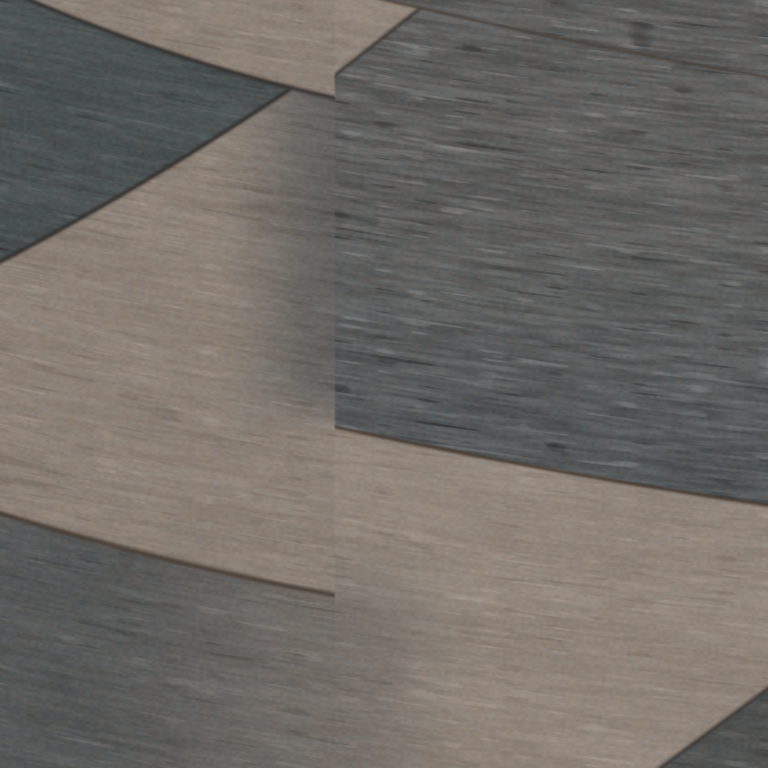
Give the GLSL for this texture, as a WebGL 1 fragment shader.

```glsl
precision highp float;
uniform vec2 u_resolution;

float hash(vec2 p) {
  vec3 q = fract(vec3(p.xyx) * 0.1031);
  q += dot(q, q.yzx + 33.33);
  return fract((q.x + q.y) * q.z);
}

float noise(vec2 p) {
  vec2 i = floor(p), f = fract(p);
  f = f * f * (3.0 - 2.0 * f);
  return mix(mix(hash(i), hash(i + vec2(1.0, 0.0)), f.x),
             mix(hash(i + vec2(0.0, 1.0)), hash(i + vec2(1.0, 1.0)), f.x), f.y);
}

// Signed height below a parabolic seam, with y pointing down
float below(vec2 p, float a, float b, float c) {
  return p.y - (a + p.x * (b + c * p.x));
}

float cover(float d) {
  return smoothstep(-0.002, 0.002, d);
}

float groove(float d, float width) {
  return exp(-d * d / (width * width));
}

void main() {
  vec2 p = gl_FragCoord.xy / u_resolution;
  p.y = 1.0 - p.y;
  vec3 tan0 = vec3(0.565, 0.52, 0.48);
  vec3 slate = mix(vec3(0.37, 0.37, 0.365), vec3(0.33, 0.345, 0.35),
                   smoothstep(0.25, 0.65, p.y));

  // Seams between boards
  float topSeam = below(p, -0.0169, 0.443, -0.256);
  float leftDiagonal = below(p, 0.341, -0.52, -0.2);
  float lowerSeam = below(p, 0.668, 0.306, -0.14);
  float rightSeam = below(p, 0.4505, 0.269, -0.062);
  float upperSeam = below(p, -0.131, 0.2917, -0.0603);
  float upperDiagonal = below(p, 0.4404, -0.786, 0.0);
  float cornerDiagonal = below(p, 1.633, -0.737, 0.0);

  // Left boards, fading toward the vertical joint
  float joint = smoothstep(0.27, 0.44, p.x);
  float band = cover(topSeam) * (1.0 - smoothstep(0.49, 0.58, p.y));
  vec3 worn = vec3(0.455, 0.432, 0.412);
  vec3 left = mix(tan0 * 0.965, vec3(0.385, 0.38, 0.37), joint * band);
  float triangle = cover(topSeam) * (1.0 - cover(leftDiagonal));
  left = mix(left, vec3(0.295, 0.318, 0.322), triangle);
  vec3 lowerLeft = mix(vec3(0.335, 0.342, 0.34), worn,
                       smoothstep(0.08, 0.46, p.x));
  left = mix(left, lowerLeft, cover(lowerSeam));

  // Right boards
  float fadeIn = smoothstep(0.42, 0.64, p.x);
  float lowerWear = (1.0 - fadeIn) * smoothstep(0.68, 0.83, p.y);
  vec3 right = mix(slate, mix(tan0, worn, lowerWear), cover(rightSeam));
  float tip = cover(upperSeam) * (1.0 - cover(upperDiagonal));
  right = mix(right, tan0, tip);
  right = mix(right, vec3(0.31, 0.315, 0.31), cover(cornerDiagonal));

  float side = smoothstep(0.434, 0.438, p.x);
  vec3 color = mix(left, right, side);

  // Stretched wood grain following the curve of the boards
  vec2 g = vec2(p.x, p.y - 0.22 * p.x + 0.06 * p.x * p.x);
  float fine = noise(g * vec2(26.0, 300.0)) - 0.5;
  float streak = noise(g * vec2(11.0, 130.0) + 40.0) - 0.5;
  float broad = noise(g * vec2(3.0, 24.0) + 90.0) - 0.5;
  float speckle = noise(p * vec2(210.0, 290.0)) - 0.5;
  float roughness = mix(0.5, 1.0, side * (1.0 - cover(rightSeam)) * (1.0 - tip));
  color += roughness * (0.075 * fine + 0.06 * streak) + 0.026 * broad + 0.035 * speckle;
  float glint = smoothstep(0.77, 0.95, noise(g * vec2(22.0, 190.0) + 17.0));
  float scratch = smoothstep(0.8, 0.96, noise(g * vec2(18.0, 170.0) + 71.0));
  color += roughness * (0.07 * glint - 0.075 * scratch);
  color += 0.018 * (noise(p * 180.0 + 7.0) - 0.5) * vec3(1.0, -0.2, -1.0);

  // Dark grooves and brown edges
  float onLeft = 1.0 - side;
  float dark = groove(topSeam, 0.0035) * onLeft;
  dark = max(dark, groove(leftDiagonal, 0.004) * onLeft * cover(topSeam));
  dark = max(dark, 0.75 * groove(upperDiagonal, 0.004) * side * cover(upperSeam));
  dark = max(dark, 0.7 * groove(cornerDiagonal, 0.004) * side);
  color = mix(color, vec3(0.19, 0.175, 0.165), 0.8 * dark);
  float brown = groove(lowerSeam, 0.004) * onLeft;
  brown = max(brown, groove(rightSeam, 0.003) * side);
  brown = max(brown, 0.75 * groove(upperSeam, 0.0027) * side);
  color = mix(color, vec3(0.27, 0.225, 0.19), 0.8 * brown);

  gl_FragColor = vec4(clamp(color, 0.0, 1.0), 1.0);
}
```
